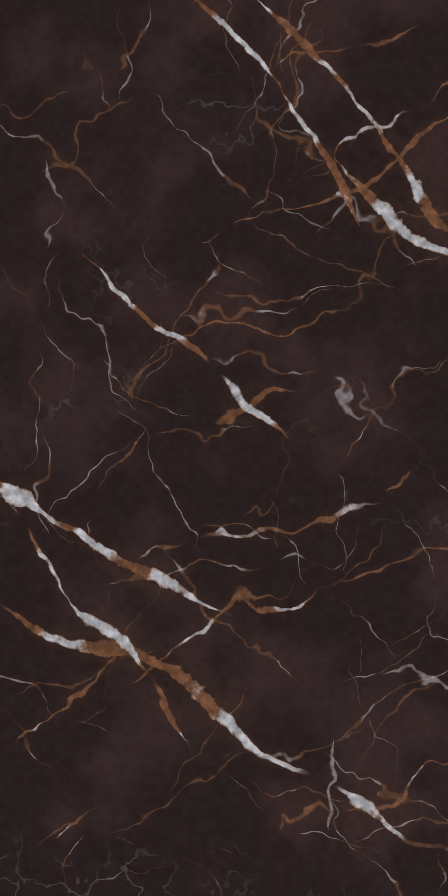
Write a Shadertoy shader that draws this texture.

```glsl
// Dark brown marble crossed by rust and pale quartz veins with faint hairline cracks.

const vec3 UMBER  = vec3(0.160, 0.121, 0.121);
const vec3 COCOA  = vec3(0.215, 0.158, 0.156);
const vec3 RUST   = vec3(0.43, 0.29, 0.21);
const vec3 ASH    = vec3(0.40, 0.39, 0.41);
const vec3 QUARTZ = vec3(0.66, 0.66, 0.68);

// One family of veins sharing a direction and a character
struct VeinSet {
    int count;
    float seed;
    float angle;
    float spread;
    float halfLength;
    float width;
    float paleness;
    float opacity;
};

float hash(vec2 p) {
    return fract(sin(dot(p, vec2(127.1, 311.7))) * 43758.5453);
}

float noise(vec2 p) {
    vec2 cell = floor(p);
    vec2 f = fract(p);
    f = f * f * (3.0 - 2.0 * f);
    float low = mix(hash(cell), hash(cell + vec2(1.0, 0.0)), f.x);
    float high = mix(hash(cell + vec2(0.0, 1.0)), hash(cell + vec2(1.0)), f.x);
    return mix(low, high, f.y);
}

float fbm(vec2 p) {
    float sum = 0.0;
    float amplitude = 0.533;
    for (int i = 0; i < 4; i++) {
        sum += amplitude * noise(p);
        p = mat2(1.6, 1.2, -1.2, 1.6) * p + 7.3;
        amplitude *= 0.5;
    }
    return sum;
}

vec2 warp(vec2 p, float scale, float amount) {
    vec2 offset = vec2(fbm(p * scale), fbm(p * scale + 31.7));
    return p + amount * (offset - 0.5);
}

// Position along (x) and across (y) a line through the centre
vec2 lineSpace(vec2 p, vec2 centre, float angle) {
    vec2 dir = vec2(cos(angle), sin(angle));
    vec2 q = p - centre;
    return vec2(dot(q, dir), dot(q, vec2(-dir.y, dir.x)));
}

// Antialiased band that fades out when thinner than the edge
float band(float d, float halfWidth, float soft) {
    return clamp((halfWidth - d) / soft + 0.5, 0.0, 1.0) * min(1.0, 2.0 * halfWidth / soft);
}

vec3 addVeins(vec3 colour, vec2 p, float grain, VeinSet s, float soft) {
    for (int i = 0; i < s.count; i++) {
        vec2 id = vec2(float(i), s.seed);
        float row = (id.x + hash(id + 0.37)) / float(s.count);
        vec2 centre = vec2(hash(id), 2.0 * row);
        float angle = s.angle + s.spread * (hash(id + 1.71) - 0.5);
        float reach = s.halfLength * (0.6 + 0.8 * hash(id + 3.13));

        vec2 q = lineSpace(p, centre, angle);
        float d = abs(q.y);
        if (abs(q.x) > reach || d > 6.0 * s.width + soft) continue;

        // Swelling, tapering and broken stretches
        float swell = noise(vec2(q.x * 11.0, id.x * 7.0 + s.seed));
        float taper = 1.0 - smoothstep(0.55, 1.0, abs(q.x) / reach);
        float w = s.width * (0.25 + 1.2 * swell * swell) * (0.45 + hash(id + 5.9));
        w *= taper * (0.55 + 0.9 * grain);
        float strength = s.opacity * smoothstep(0.05, 0.35, swell);

        // Rust stain around the vein, pale filling in its core
        float stain = exp(-d / (2.0 * w + 0.0005)) * taper;
        colour = mix(colour, RUST * 0.65, 0.4 * strength * stain);
        float filling = noise(vec2(q.x * 17.0, id.x * 3.0 + s.seed + 50.0));
        float pale = smoothstep(0.4, 0.62, filling + s.paleness - 0.5 + 0.3 * (grain - 0.5));
        pale *= 1.0 - 0.6 * smoothstep(0.5 * w, w + 0.5 * soft, d);
        vec3 tint = mix(RUST, QUARTZ, pale) * (0.68 + 0.62 * grain);
        colour = mix(colour, tint, strength * band(d, w, soft));
    }
    return colour;
}

void mainImage(out vec4 fragColor, in vec2 fragCoord) {
    vec2 p = fragCoord / iResolution.x;
    float soft = max(0.003, 1.0 / iResolution.x);
    float grain = fbm(p * 70.0);

    // Mottled ground
    float cloud = fbm(p * 6.0 + 4.0);
    vec3 colour = mix(UMBER, COCOA, smoothstep(0.46, 0.82, cloud));
    colour += 0.035 * (grain - 0.5);

    // Smoky lace in scattered patches
    float lace = 1.0 - smoothstep(0.0, 0.035, abs(fbm(p * 15.0 + 9.0) - 0.5));
    float patches = smoothstep(0.58, 0.74, fbm(p * 3.5 + 21.0));
    colour = mix(colour, ASH, 0.5 * lace * patches);

    // Hairline cracks
    vec2 crackled = warp(p, 7.0, 0.16);
    VeinSet rustHairs = VeinSet(42, 11.0, 0.65, 1.2, 0.17, 0.003, 0.25, 0.55);
    VeinSet paleHairs = VeinSet(38, 23.0, -1.0, 1.5, 0.17, 0.003, 0.6, 0.5);
    colour = addVeins(colour, crackled, grain, rustHairs, soft);
    colour = addVeins(colour, crackled + 0.01, grain, paleHairs, soft);

    // Ragged rising rust veins
    vec2 ragged = warp(warp(p, 5.0, 0.18), 30.0, 0.014);
    VeinSet rising = VeinSet(12, 37.0, 0.45, 0.4, 0.27, 0.0075, 0.2, 0.85);
    colour = addVeins(colour, ragged, grain, rising, soft);

    // Broad falling veins of rust and quartz
    vec2 bent = warp(warp(p + 3.0, 4.0, 0.10), 34.0, 0.009) - 3.0;
    VeinSet falling = VeinSet(8, 53.0, -0.74, 0.5, 0.42, 0.0125, 0.52, 0.95);
    colour = addVeins(colour, bent, grain, falling, soft);

    fragColor = vec4(colour, 1.0);
}
```
